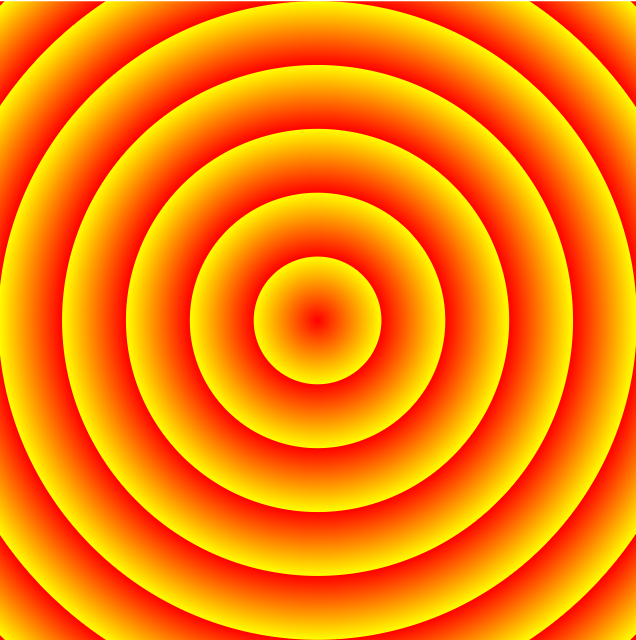
This background is drawn by a WebGL 1 fragment shader. Its source:

```glsl
precision highp float;
// Concentric rings, each fading from red to yellow outward, under a thin white top line.

#define CENTER vec2(0.4993, 0.4993)   // fraction of the canvas
#define RING_WIDTH 0.0998             // fraction of the canvas height
#define TOP_LINE 0.00195              // fraction of the canvas height
#define INNER_COLOR vec3(1.0, 0.0, 0.0)
#define OUTER_COLOR vec3(1.0, 1.0, 0.0)
#define LINE_COLOR vec3(1.0)

uniform vec2 u_resolution;

// Sawtooth from 0 to 1 whose drop is smoothed over the given width
float smoothSaw(float t, float width) {
    float halfWidth = 0.5 * width;
    float phase = fract(max(t - halfWidth, 0.0)) + halfWidth;
    return min(phase, (1.0 + halfWidth - phase) / width);
}

void main() {
    float pixel = 1.0 / u_resolution.y;

    // Radial gradient repeated once per ring
    vec2 offset = (gl_FragCoord.xy - CENTER * u_resolution) * pixel;
    float ramp = smoothSaw(length(offset) / RING_WIDTH, pixel / RING_WIDTH);
    vec3 color = mix(INNER_COLOR, OUTER_COLOR, ramp);

    // Thin line along the top edge
    float height = gl_FragCoord.y * pixel;
    float line = clamp((height - 1.0 + TOP_LINE) / pixel + 0.5, 0.0, 1.0);
    color = mix(color, LINE_COLOR, line);

    gl_FragColor = vec4(color, 1.0);
}
```
